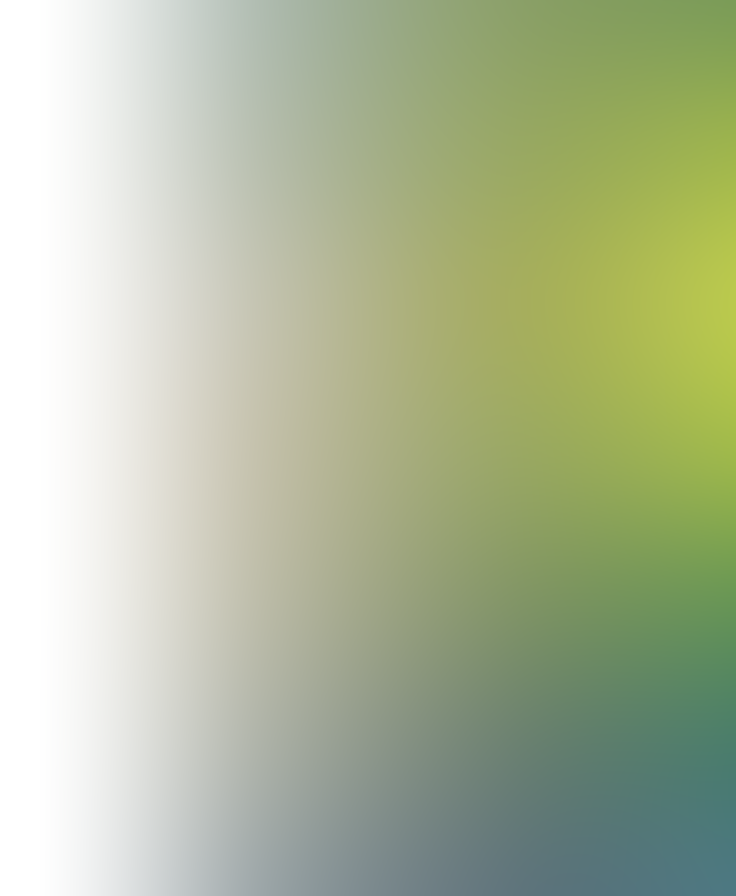
Write a Shadertoy shader that draws this background.

```glsl
// A soft colour field: white at the left melts through sage and olive into
// a lime glow at the right, with green and teal below. Three vertical
// gradients are joined across the canvas by smooth cubic splines.

// Cubic through b and c, with slopes taken from the neighbours.
vec3 spline(vec3 a, vec3 b, vec3 c, vec3 d, float t) {
    return b + 0.5 * t * (c - a + t * (2.0 * a - 5.0 * b + 4.0 * c - d
             + t * (3.0 * (b - c) + d - a)));
}

// Vertical gradient of seven evenly spaced stops, listed from the top down.
vec3 verticalGradient(vec3 stops[7], float depth) {
    float s = clamp(depth, 0.0, 1.0) * 6.0;
    int i = min(int(s), 5);
    return spline(stops[max(i - 1, 0)], stops[i], stops[i + 1],
                  stops[min(i + 2, 6)], s - float(i));
}

void mainImage(out vec4 fragColor, in vec2 fragCoord) {
    vec2 uv = fragCoord / iResolution.xy;
    float depth = 1.0 - uv.y;

    // Pale sage, warming to beige in the middle
    vec3 sage = verticalGradient(vec3[7](
        vec3(0.68, 0.73, 0.68), vec3(0.71, 0.74, 0.67), vec3(0.76, 0.76, 0.68),
        vec3(0.76, 0.75, 0.66), vec3(0.73, 0.73, 0.65), vec3(0.67, 0.69, 0.65),
        vec3(0.60, 0.64, 0.65)), depth);

    // Olive, cooling to slate at the bottom
    vec3 olive = verticalGradient(vec3[7](
        vec3(0.55, 0.63, 0.42), vec3(0.60, 0.66, 0.40), vec3(0.65, 0.68, 0.38),
        vec3(0.61, 0.66, 0.40), vec3(0.52, 0.59, 0.41), vec3(0.43, 0.51, 0.45),
        vec3(0.38, 0.46, 0.49)), depth);

    // Lime glow between leaf green and deep teal
    vec3 lime = verticalGradient(vec3[7](
        vec3(0.48, 0.61, 0.34), vec3(0.62, 0.71, 0.30), vec3(0.73, 0.79, 0.30),
        vec3(0.63, 0.73, 0.29), vec3(0.41, 0.59, 0.33), vec3(0.29, 0.49, 0.42),
        vec3(0.30, 0.47, 0.51)), depth);

    // Horizontal blend, starting after a narrow white margin
    vec3 white = vec3(1.0);
    float u = clamp((uv.x - 0.05) / 0.95, 0.0, 1.0) * 3.0;
    vec3 color;
    if (u < 1.0) color = spline(mix(sage, white, 0.8), white, sage, olive, u);
    else if (u < 2.0) color = spline(white, sage, olive, lime, u - 1.0);
    else color = spline(sage, olive, lime, 2.0 * lime - olive, u - 2.0);

    fragColor = vec4(clamp(color, 0.0, 1.0), 1.0);
}
```
